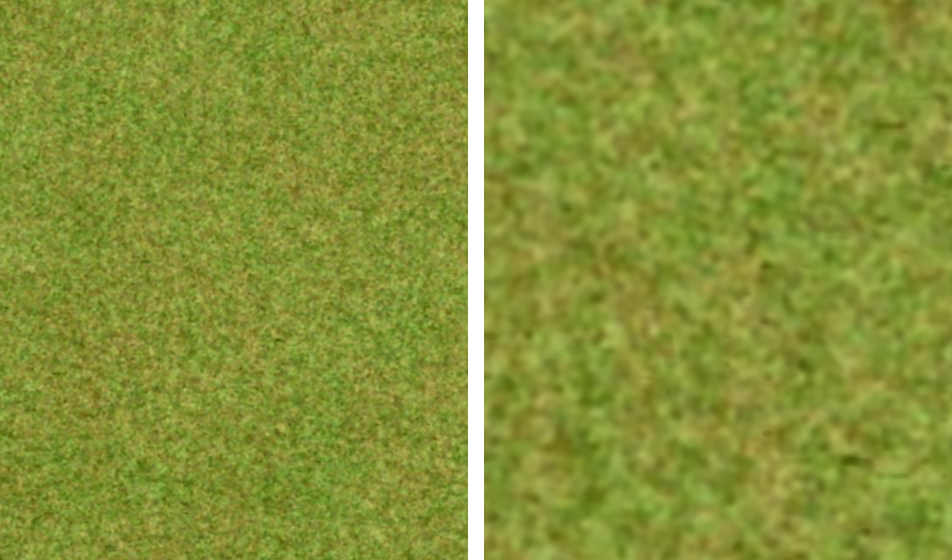
Left: the whole. Right: its middle third, enlarged.
Give the GLSL for this texture, as a Shadertoy shader.

```glsl
// A closely mown lawn: short olive-green blades with greener and straw-coloured patches.

float hash(vec2 p) {
    return fract(sin(dot(p, vec2(127.1, 311.7))) * 43758.5453);
}

// Smooth value noise, centred on zero
float noise(vec2 p) {
    vec2 cell = floor(p), f = fract(p);
    f = f * f * (3.0 - 2.0 * f);
    float low = mix(hash(cell), hash(cell + vec2(1, 0)), f.x);
    float high = mix(hash(cell + vec2(0, 1)), hash(cell + vec2(1, 1)), f.x);
    return mix(low, high, f.y) - 0.5;
}

// Broad soft patches, built from octaves
float patches(vec2 p) {
    float sum = 0.0, weight = 0.5;
    for (int i = 0; i < 4; i++) {
        sum += weight * noise(p);
        p = mat2(0.8, 0.6, -0.6, 0.8) * p * 2.1 + 17.3;
        weight *= 0.75;
    }
    return sum;
}

// Short strands crossing in several directions
float blades(vec2 p) {
    float sum = 0.0;
    for (int i = 0; i < 4; i++) {
        float angle = -0.9 + 0.75 * float(i);
        vec2 along = vec2(cos(angle), sin(angle));
        vec2 q = vec2(dot(p, along), dot(p, vec2(-along.y, along.x)));
        sum += noise(q * vec2(105.0, 195.0) + 41.7 * float(i));
    }
    return sum;
}

void mainImage(out vec4 fragColor, in vec2 fragCoord) {
    vec2 uv = fragCoord / iResolution.y;

    // Light and shade: blades, tufts and broad unevenness
    float light = 0.105 * blades(uv);
    light += 0.06 * noise(uv * 75.0 + 9.0);
    light += 0.065 * patches(uv * vec2(6.0, 8.0) + 3.1);

    // Sparse dark gaps between tufts
    float gap = noise(uv * vec2(85.0, 120.0) + 63.0) + 0.4 * noise(uv * 22.0 + 5.0);
    light -= 0.09 * smoothstep(0.34, 0.6, gap);

    // Hue: negative is fresh green, positive is dry straw
    float dryness = 0.1 * patches(uv * 7.0 + 31.0);
    dryness += 0.11 * noise(uv * vec2(80.0, 105.0) + 77.0);
    dryness += 0.05 * noise(uv * 38.0 + 54.0);

    vec3 color = vec3(0.518, 0.572, 0.207);
    color += light * vec3(1.0, 1.05, 0.9);
    color += dryness * vec3(0.85, -0.12, 0.3);

    // Pale bluish and warm specks
    color.b += 0.07 * noise(uv * 95.0 + 120.0);

    fragColor = vec4(clamp(color, 0.0, 1.0), 1.0);
}
```
